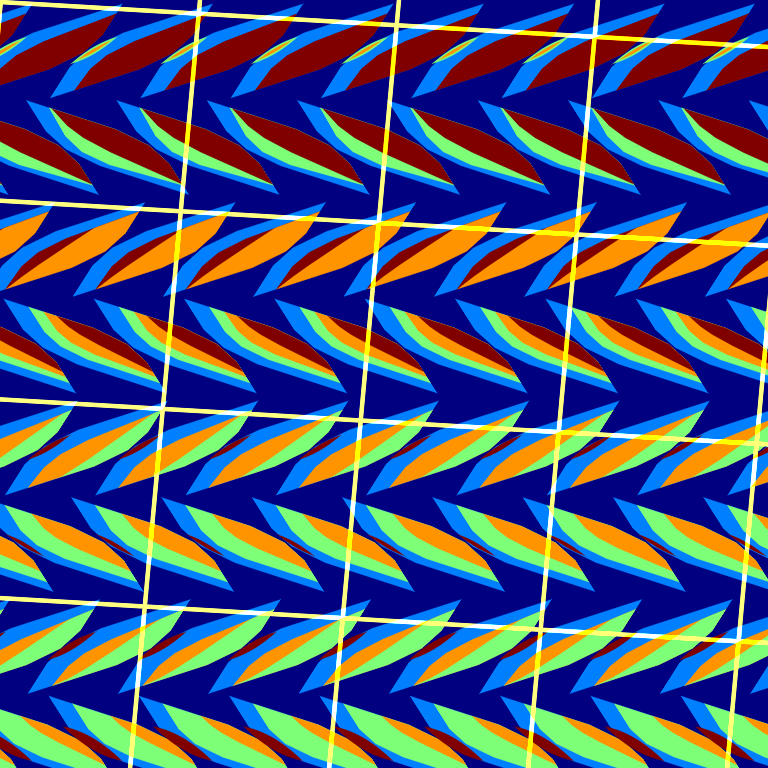
Give the GLSL for this pattern, as a three.js fragment shader.

```glsl
// Slanted, banded leaves in rows that alternate upward and downward, four pairs
// of rows high, under a tilted grid of thin lines that brightens what it crosses.
// Leaves and bands are bounded by one angular arc; each row sets its own bands.

varying vec2 vUv;

const vec3 NAVY = vec3(0.0, 0.0, 0.5);
const vec3 BLUE = vec3(0.0, 0.5, 1.0);
const vec3 GREEN = vec3(0.49, 1.0, 0.47);
const vec3 ORANGE = vec3(1.0, 0.58, 0.0);
const vec3 RED = vec3(0.5, 0.0, 0.0);
const vec3 GRID_LIGHT = vec3(1.0, 1.0, 0.0);

const float ROW_PERIOD = 0.2585;  // one upward plus one downward row
const float ROW_SPINE = 0.1292;   // where the two rows of a pair meet
const float LEAF_PITCH = 0.1176;
const float LEAF_LENGTH = 0.2122;
const float LEAF_SLOPE = 0.58;
const float LEAF_BULGE = 0.16;
const float LEAF_SOFT = 0.005;

float inside(float d, float soft) {
  return smoothstep(-soft, soft, d);
}

// Angular arc from 0 to 1, peaking near a quarter of its length.
float arc(float s) {
  return min(min(6.2 * s, 0.51 + 2.0 * s), min(1.14 - 0.58 * s, 1.6 - 1.6 * s));
}

// p.x runs along the leaf, p.y is the distance from its chord.
float leafMask(vec2 p) {
  float lower = LEAF_BULGE * arc(p.x) - p.y;
  float upper = LEAF_BULGE * arc(1.0 - p.x) + p.y;
  return inside(min(lower, upper), LEAF_SOFT);
}

// band: start along the leaf, bulge, tilt.
float bandMask(vec2 p, vec3 band) {
  float s = (p.x - band.x) / (1.0 - 1.25 * band.x);
  float edge = band.y * arc(s) - 0.256 * band.x + band.z * (p.x - band.x);
  return inside(edge - p.y, LEAF_SOFT);
}

// Thin lens where neighbouring leaves touch.
float sliverMask(vec2 p, float thickness) {
  float along = (p.x - 0.27) / (0.95 * sqrt(thickness) + 0.001);
  float d = thickness * (1.0 - along * along) - abs(p.y - 0.137);
  return inside(d, LEAF_SOFT) * step(0.001, thickness);
}

// Nested bands, their colours and the sliver thickness for each row.
void rowStyle(float row, bool up, out vec3 b1, out vec3 b2, out vec3 b3,
              out vec3 c1, out vec3 c2, out float sliver) {
  b3 = vec3(2.0, 0.0, 0.0);
  sliver = 0.0;
  c1 = GREEN;
  c2 = ORANGE;
  if (row < 0.5) {
    b1 = up ? vec3(0.15, 0.10, 0.0) : vec3(0.14, 0.155, 0.0);
    b2 = up ? b1 : vec3(0.155, 0.067, 0.0);
    c1 = up ? RED : GREEN;
    c2 = RED;
    sliver = up ? 0.022 : 0.0;
  } else if (row < 1.5) {
    b1 = up ? vec3(0.14, 0.11, 0.0) : vec3(0.153, 0.129, 0.0);
    b2 = up ? vec3(0.145, 0.012, 0.1) : vec3(0.245, 0.092, 0.0);
    if (up) c1 = RED;
    else b3 = vec3(0.325, 0.031, 0.0);
  } else {
    bool last = row > 2.5;
    if (up) {
      b1 = last ? vec3(0.15, 0.085, 0.0) : vec3(0.14, 0.09, 0.0);
      b2 = last ? vec3(0.15, -0.025, 0.05) : vec3(0.14, -0.055, 0.02);
      c1 = ORANGE;
      c2 = GREEN;
      sliver = last ? 0.024 : 0.018;
    } else {
      b1 = vec3(0.145, 0.132, 0.0);
      b2 = last ? vec3(0.38, 0.03, 0.0) : vec3(0.31, 0.06, 0.0);
      sliver = last ? 0.036 : 0.014;
    }
  }
}

vec3 leaves(vec2 q) {
  float row = floor((q.y - 0.001) / ROW_PERIOD);
  float fromSpine = q.y - row * ROW_PERIOD - ROW_SPINE;
  bool up = fromSpine < 0.0;
  float tip = up ? 0.065 + 0.0295 * row : 0.034 - 0.0295 * row;
  vec3 b1, b2, b3, c1, c2;
  float sliver;
  rowStyle(row, up, b1, b2, b3, c1, c2, sliver);

  vec2 cell = vec2(mod(q.x - tip, LEAF_PITCH), abs(fromSpine) - 0.0013) / LEAF_LENGTH;
  vec3 colour = NAVY;
  for (int k = 0; k < 2; k++) {
    vec2 p = cell + vec2(float(k) * LEAF_PITCH / LEAF_LENGTH, 0.0);
    p.y -= LEAF_SLOPE * p.x;
    float mask = leafMask(p);
    colour = mix(colour, BLUE, mask);
    mask *= bandMask(p, b1);
    colour = mix(colour, c1, mask);
    mask *= bandMask(p, b2);
    colour = mix(colour, c2, mask);
    if (b3.x < 1.0) colour = mix(colour, RED, mask * bandMask(p, b3));
  }
  vec2 p = vec2(cell.x, cell.y - LEAF_SLOPE * cell.x);
  bool first = row < 0.5;
  colour = mix(colour, first ? GREEN : RED, sliverMask(p, sliver));
  return first ? mix(colour, ORANGE, sliverMask(p, 0.5 * sliver)) : colour;
}

float gridLine(float position, float period) {
  float d = abs(mod(position + 0.5 * period, period) - 0.5 * period);
  return inside(0.003 - d, 0.0007);
}

void main() {
  vec2 q = vec2(vUv.x, 1.0 - vUv.y);
  float grid = max(gridLine(q.y - 0.0586 * q.x - 0.0026, 0.2587),
                   gridLine(q.x + 0.091 * q.y - 0.0013, 0.2591));
  gl_FragColor = vec4(min(leaves(q) + GRID_LIGHT * grid, 1.0), 1.0);
}
```
